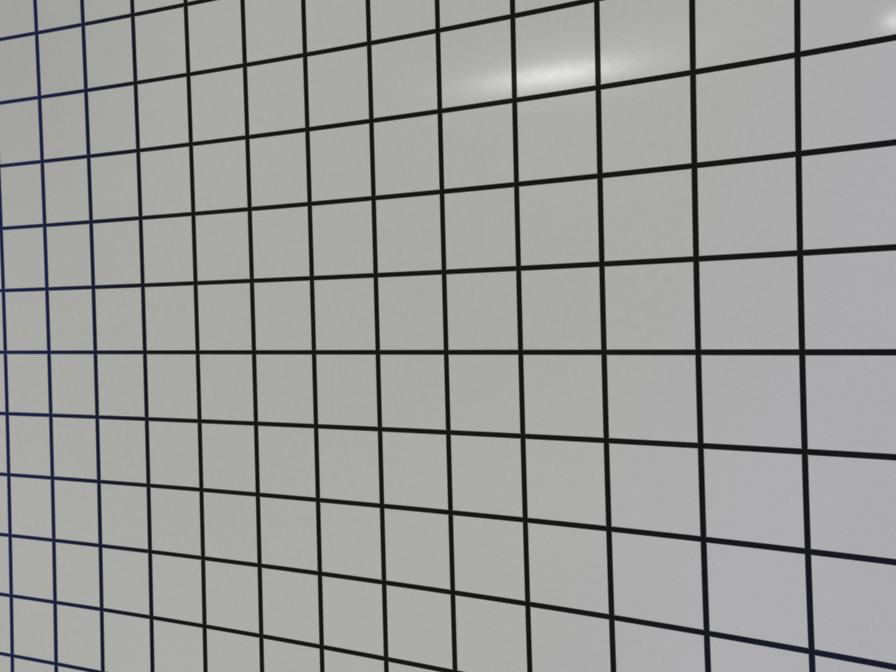
Give the GLSL for this pattern, as a Shadertoy shader.

```glsl
const vec3 TILE_WARM = vec3(0.665, 0.668, 0.650);
const vec3 TILE_COOL = vec3(0.680, 0.676, 0.685);
const vec3 INK = vec3(0.085, 0.085, 0.083);
const vec3 NAVY = vec3(0.11, 0.13, 0.26);
const float HORIZON = 0.3568;

float hash(vec2 p) {
    p = fract(p * vec2(0.1031, 0.1137));
    p += dot(p, p.yx + 33.33);
    return fract((p.x + p.y) * p.x * 17.0);
}

float noise(vec2 p) {
    vec2 i = floor(p), f = fract(p);
    f = f * f * (3.0 - 2.0 * f);
    return mix(mix(hash(i), hash(i + vec2(1, 0)), f.x),
               mix(hash(i + vec2(0, 1)), hash(i + vec2(1, 1)), f.x), f.y);
}

// Soft bell around a centre, stretched by radius and sheared upward
float glow(vec2 p, vec2 centre, vec2 radius, float shear) {
    vec2 q = p - centre;
    q.y -= shear * q.x;
    q /= radius;
    return exp(-dot(q, q));
}

// Distance to the nearest whole coordinate, scaled to canvas units
float jointDistance(float coord, float spacing) {
    return abs(fract(coord + 0.5) - 0.5) * spacing;
}

// Columns recede to the left, with slight tilt and lens bending
float columnDistance(vec2 p) {
    float rise = p.y - HORIZON;
    float x = p.x + rise * (0.031 - 0.0085 * p.x);
    x -= 0.0556 * (p.x - 0.45) * rise * rise;
    float bend = (x - 0.638) / 0.221;
    x += 0.0104 * exp(-bend * bend) - 0.0022;
    float depth = x + 1.547;
    return jointDistance(32.864 - 50.965 / depth, depth * depth / 50.965);
}

// Rows fan out from the level joint
float rowDistance(vec2 p) {
    float rise = p.y - HORIZON;
    float spacing = 0.0685 + p.x * (0.0357 + 0.013 * p.x);
    spacing += 0.0038 * (1.0 - p.x) * rise;
    return jointDistance(rise / spacing, spacing);
}

float lineMask(float dist, float halfWidth, float soft) {
    return 1.0 - smoothstep(halfWidth - soft, halfWidth + soft, dist);
}

vec3 tileColor(vec2 p) {
    float cool = smoothstep(0.45, 1.05, p.x + 0.35 * (0.5 - p.y));
    vec3 color = mix(TILE_WARM, TILE_COOL, cool);
    color += 0.016 * (noise(p * 5.0) - 0.5);
    color -= 0.035 * glow(p, vec2(0.0, 0.75), vec2(0.16, 0.22), 0.0);
    color += 0.012 * glow(p, vec2(0.04, 0.0), vec2(0.25, 0.2), 0.0);
    return color;
}

// Lamp reflection and its smaller neighbour at the right edge
float reflection(vec2 p) {
    float lamp = glow(p, vec2(0.618, 0.666), vec2(0.082, 0.014), 0.14);
    float halo = glow(p, vec2(0.64, 0.675), vec2(0.12, 0.035), 0.14);
    float side = glow(p, vec2(1.0, 0.727), vec2(0.016, 0.012), 0.2);
    return 0.17 * lamp + 0.04 * halo + 0.15 * side;
}

void mainImage(out vec4 fragColor, in vec2 fragCoord) {
    vec2 p = fragCoord / iResolution.x;
    float soft = max(0.0013, 0.8 / iResolution.x);

    // Glazed tiles
    vec3 color = tileColor(p);
    float shine = reflection(p);
    color += shine * (0.9 + 0.2 * noise(p * 220.0));

    // Joints, thinner with depth and bluer toward the outer edges
    float halfWidth = mix(0.0018, 0.0034, p.x);
    float columns = lineMask(columnDistance(p), halfWidth, soft);
    float rows = lineMask(rowDistance(p), halfWidth, soft);
    float fringe = 1.0 - smoothstep(0.0, 0.22, p.x);
    fringe = max(fringe, 0.5 * glow(p, vec2(1.0, 0.0), vec2(0.22, 0.16), 0.0));
    vec3 ink = mix(INK, NAVY, fringe) + 0.25 * shine;
    color = mix(color, ink, max(columns, rows));

    // Fine grain
    color += 0.012 * (noise(p * 400.0) - 0.5);
    fragColor = vec4(clamp(color, 0.0, 1.0), 1.0);
}
```
